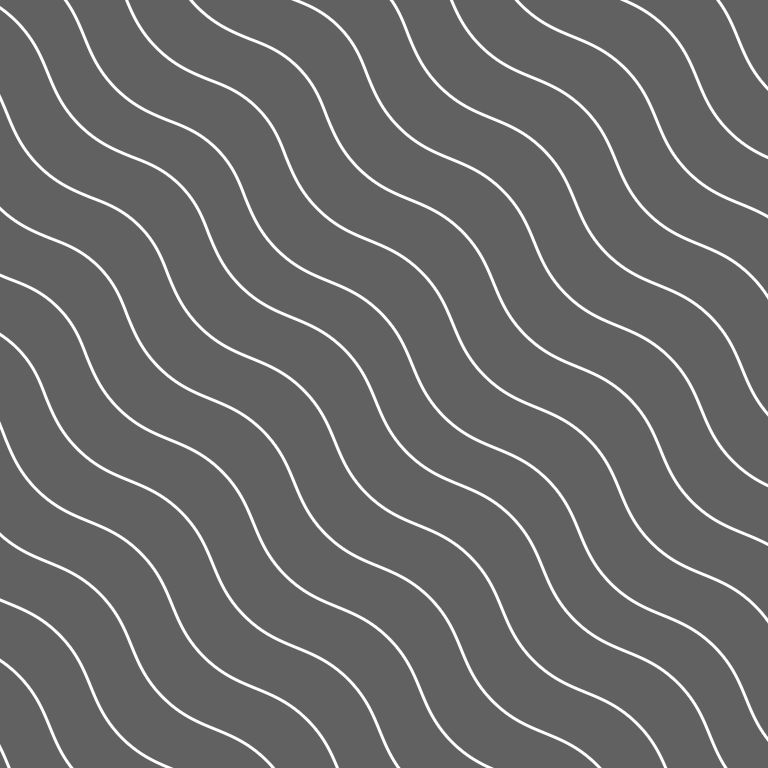
Write a WebGL 1 fragment shader that draws this pattern.

```glsl
precision highp float;
// Thin white wavy lines running down the diagonal of a grey ground.

uniform vec2 u_resolution;

const float PI = 3.14159265;
const vec3 GROUND_COLOR = vec3(0.38);
const vec3 LINE_COLOR = vec3(0.995);

const float LINE_WIDTH = 0.0039;
const float LINE_PITCH = 0.1061;    // line spacing, measured along x
const float LOWER_LINE = -0.0330;   // first line below the diagonal seam
const float UPPER_LINE = 0.0618;    // first line above the seam

const float AMPLITUDE = 0.0270;
const float ROUNDING = 0.025;       // third harmonic, makes bends more arc-like
const float HALF_WAVE = 0.2174;     // length of one bend
const float SHORT_BEND = 0.2018;    // the one tighter bend
const float SHORT_BEND_END = 0.5768;

// Wave phase in radians; one bend is slightly compressed.
float wavePhase(float along) {
  float t = along - SHORT_BEND_END;
  float bends = max(t, 0.0) / HALF_WAVE
              + clamp(t, -SHORT_BEND, 0.0) / SHORT_BEND
              + min(t + SHORT_BEND, 0.0) / HALF_WAVE;
  return PI * bends;
}

float waveOffset(float phase) {
  return -AMPLITUDE * (sin(phase) + ROUNDING * sin(3.0 * phase));
}

float waveSlope(float phase) {
  return -AMPLITUDE * PI / HALF_WAVE
       * (cos(phase) + 3.0 * ROUNDING * cos(3.0 * phase));
}

// Distance to the nearest line, with a narrower gap at the seam.
float lineDistance(vec2 p) {
  float along = p.x + 1.0 - p.y;
  float across = p.x + p.y - 1.0;
  float phase = wavePhase(along);
  float level = across - waveOffset(phase);

  float seam = 0.5 * (LOWER_LINE + UPPER_LINE);
  float start = level > seam ? UPPER_LINE : LOWER_LINE;
  float cell = (level - start) / LINE_PITCH;
  float gap = abs(fract(cell + 0.5) - 0.5) * LINE_PITCH;

  // Diagonal axes are stretched by sqrt(2); the slope tilts the line.
  float slope = waveSlope(phase);
  return gap / sqrt(2.0 * (1.0 + slope * slope));
}

void main() {
  vec2 p = gl_FragCoord.xy / u_resolution;
  float pixel = 1.0 / min(u_resolution.x, u_resolution.y);
  float edge = (lineDistance(p) - 0.5 * LINE_WIDTH) / pixel;
  float coverage = clamp(0.5 - edge, 0.0, 1.0);
  gl_FragColor = vec4(mix(GROUND_COLOR, LINE_COLOR, coverage), 1.0);
}
```
